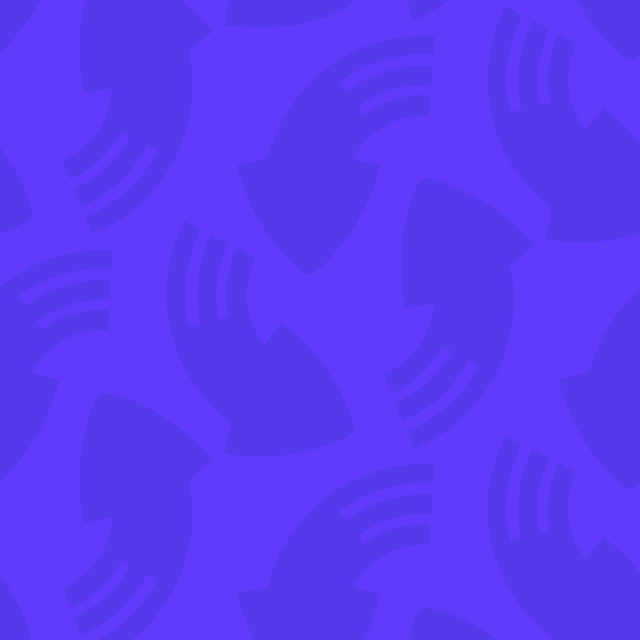
Give the GLSL for this pattern, as a Shadertoy shader.

```glsl
// Tone-on-tone pattern of curved arrows with split tails, in three turns on a staggered grid.
#define GROUND     vec3(0.380, 0.228, 1.000)
#define ARROW      vec3(0.333, 0.224, 0.929)
#define CELL       vec2(1.004, 0.670)    // repeat size; a second copy sits at its middle
#define RING       vec2(0.1885, 0.0628)  // tail arc: radius, half width
#define RING_ARC   vec2(-0.063, 1.430)   // tail arc: start and end angle
#define SLIT_OUTER vec2(0.2129, 0.0090)  // radius, half width
#define SLIT_INNER vec2(0.1658, 0.0077)
#define SLIT_END   0.640                 // angle where the slits stop
#define HEAD_BASE  vec2(-0.1803, 0.0482) // middle of the head's back edge
#define HEAD_HALF  0.1113                // half width of the head
#define HEAD_SIDE  vec3(0.2109, 0.0794, 0.3329) // side arcs: centre, radius
#define TIP_ROUND  0.0098

// Signed distance to a band along a circle
float band(float radius, vec2 shape) {
    return abs(radius - shape.x) - shape.y;
}

// Tail: ring sector with two slits cut in from its free end
float tailDistance(vec2 p) {
    float radius = length(p);
    float angle = atan(-p.x, p.y);
    float ends = radius * max(RING_ARC.x - angle, angle - RING_ARC.y);
    float slits = min(band(radius, SLIT_OUTER), band(radius, SLIT_INNER));
    slits = max(slits, radius * (angle - SLIT_END));
    return max(max(band(radius, RING), ends), -slits);
}

// Head: two bulging sides, a soft tip and a slightly peaked back edge
float headDistance(vec2 p) {
    p -= HEAD_BASE;
    float across = sqrt(p.x * p.x + TIP_ROUND * TIP_ROUND);
    float sides = length(vec2(across + HEAD_SIDE.x, p.y - HEAD_SIDE.y)) - HEAD_SIDE.z;
    float back = 0.97 * (p.y - 0.24 * (HEAD_HALF - abs(p.x)));
    return max(sides, back);
}

// One arrow per cell, placed by the centre of its arc and turned counterclockwise
float arrowDistance(vec2 p, vec2 centre, float degrees) {
    p -= centre;
    p -= CELL * floor(p / CELL + 0.5);
    float turn = radians(degrees);
    float c = cos(turn), s = sin(turn);
    p = vec2(c * p.x + s * p.y, c * p.y - s * p.x);
    return min(tailDistance(p), headDistance(p));
}

void mainImage(out vec4 fragColor, in vec2 fragCoord) {
    vec2 p = fragCoord / iResolution.y;
    float d = 1.0;

    // Both staggered copies of the three arrows
    for (int i = 0; i < 2; i++) {
        vec2 q = p - 0.5 * CELL * float(i);
        d = min(d, arrowDistance(q, vec2(0.6628, 0.6934), 0.0));
        d = min(d, arrowDistance(q, vec2(0.5115, 0.5401), 66.5));
        d = min(d, arrowDistance(q, vec2(0.5512, 0.5313), -154.0));
    }

    float edge = 0.8 / iResolution.y;
    fragColor = vec4(mix(ARROW, GROUND, smoothstep(-edge, edge, d)), 1.0);
}
```
